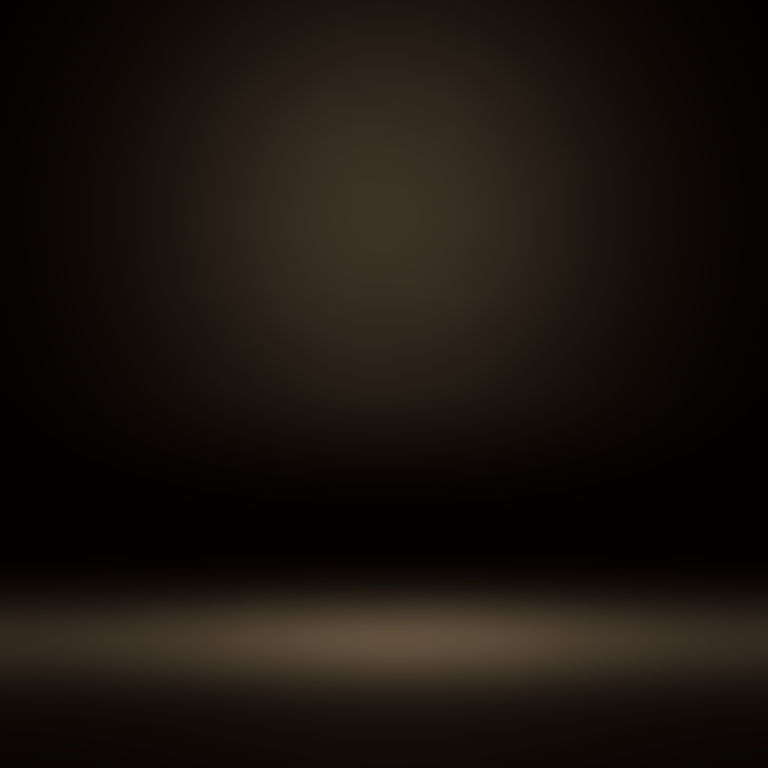
Give the GLSL for this background, as a WebGL 2 fragment shader.

```glsl
#version 300 es
precision highp float;
// Dark studio backdrop: a soft round wall glow above a lit strip of floor.

uniform vec2 u_resolution;
out vec4 fragColor;

const vec3 WARM_TINT = vec3(1.0, 0.87, 0.68);
const vec3 SHADOW_SHIFT = vec3(0.0, 0.012, 0.015);
const float AMBIENT = 0.01;

const vec2 GLOW_CENTER = vec2(0.5, 0.72);
const float GLOW_RADIUS = 0.31;
const float GLOW_LEVEL = 0.228;
const vec2 WALL_FADE = vec2(0.28, 0.5);

const vec2 FLOOR_CENTER = vec2(0.52, 0.167);
const float FLOOR_LEVEL = 0.37;
const float FLOOR_WIDTH = 0.3;
const float FLOOR_EDGE_LEVEL = 0.48;
const float STRIP_HEIGHT = 0.059;
const float SPILL_HEIGHT = 0.21;
const float SPILL_SHARE = 0.25;

const float MOTTLE_SCALE = 24.0;
const float MOTTLE_LEVEL = 0.006;

float bell(float distance, float spread) {
    float t = distance / spread;
    return exp(-t * t);
}

float hash(vec2 cell) {
    vec3 p = fract(vec3(cell.xyx) * 0.1031);
    p += dot(p, p.yzx + 33.33);
    return fract((p.x + p.y) * p.z);
}

float valueNoise(vec2 p) {
    vec2 cell = floor(p);
    vec2 f = fract(p);
    f = f * f * (3.0 - 2.0 * f);
    float low = mix(hash(cell), hash(cell + vec2(1.0, 0.0)), f.x);
    float high = mix(hash(cell + vec2(0.0, 1.0)), hash(cell + 1.0), f.x);
    return mix(low, high, f.y);
}

// Round glow on the wall, sinking into shadow toward the floor
float wallLight(vec2 uv) {
    float glow = bell(length(uv - GLOW_CENTER), GLOW_RADIUS);
    return GLOW_LEVEL * glow * smoothstep(WALL_FADE.x, WALL_FADE.y, uv.y);
}

// Bright strip with a longer spill of light toward the viewer
float floorLight(vec2 uv) {
    vec2 offset = uv - FLOOR_CENTER;
    float strip = bell(offset.y, STRIP_HEIGHT);
    float spill = bell(offset.y, SPILL_HEIGHT);
    float profile = offset.y > 0.0 ? strip : mix(strip, spill, SPILL_SHARE);
    float across = mix(FLOOR_EDGE_LEVEL, 1.0, bell(offset.x, FLOOR_WIDTH));
    return FLOOR_LEVEL * profile * across;
}

void main() {
    vec2 uv = gl_FragCoord.xy / u_resolution;
    float light = AMBIENT + wallLight(uv) + floorLight(uv);

    // Faint mottling, strongest where the surface is lit
    float mottle = valueNoise(uv * MOTTLE_SCALE) - 0.5;
    light += mottle * MOTTLE_LEVEL * smoothstep(0.0, 0.2, light);

    vec3 color = max(light * WARM_TINT - SHADOW_SHIFT, 0.0);
    fragColor = vec4(color, 1.0);
}
```
